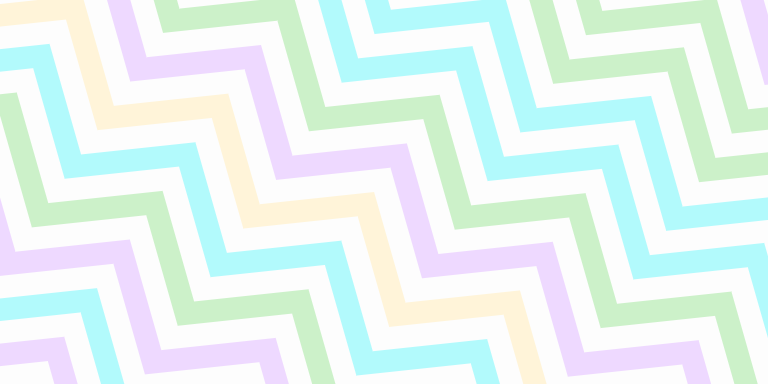
Reproduce this pattern procedurally as a Shadertoy shader.

```glsl
// Pastel zigzag stripes on white, running diagonally down to the right.
// A rotated frame is bent by a triangle wave, then cut into equal bands;
// each band takes its colour from a repeating thirteen-step sequence.

const float TILT = radians(34.0);         // descent of the zigzag axis
const float PERIOD = 0.4582;              // length of one zig plus one zag
const float SPACING = PERIOD / 3.0;       // distance between stripes
const float SLOPE = 0.842;                // steepness of the zigzag arms
const float FILL = 0.5;                   // coloured part of each spacing
const vec2 ANCHOR = vec2(0.6797, 0.8828); // one peak of the first stripe

const vec3 WHITE = vec3(0.992);
const vec3 CYAN = vec3(0.70, 0.98, 0.99);
const vec3 GREEN = vec3(0.80, 0.945, 0.79);
const vec3 LILAC = vec3(0.935, 0.85, 1.0);
const vec3 CREAM = vec3(1.0, 0.957, 0.85);

// Stripe colours from the upper right to the lower left
const int COUNT = 13;
const int FIRST = 6; // sequence place of the anchored stripe
const vec3 SEQUENCE[COUNT] = vec3[COUNT](
    LILAC, GREEN, GREEN, CYAN, CYAN, GREEN, LILAC,
    CREAM, CYAN, GREEN, LILAC, CYAN, LILAC);

// Triangle wave: zero at each peak, rising along both arms
float zigzag(float x) {
    return SLOPE * PERIOD * abs(fract(x / PERIOD + 0.5) - 0.5);
}

vec3 stripeColor(float index) {
    return SEQUENCE[int(mod(index + float(FIRST), float(COUNT)))];
}

void mainImage(out vec4 fragColor, in vec2 fragCoord) {
    float pixel = 1.0 / iResolution.y;
    vec2 p = fragCoord * pixel - ANCHOR;

    // Axes along and across the stripes
    float along = dot(p, vec2(cos(TILT), -sin(TILT)));
    float across = dot(p, vec2(-sin(TILT), -cos(TILT)));

    // Nearest stripe and offset from its centre line
    float t = (across - zigzag(along)) / SPACING - 0.5 * FILL;
    float index = floor(t + 0.5);
    float offset = abs(t - index);

    // Perpendicular distance inside the edge, smoothed over one pixel
    float inside = (0.5 * FILL - offset) * SPACING / sqrt(1.0 + SLOPE * SLOPE);
    float coverage = clamp(inside / pixel + 0.5, 0.0, 1.0);

    fragColor = vec4(mix(WHITE, stripeColor(index), coverage), 1.0);
}
```
